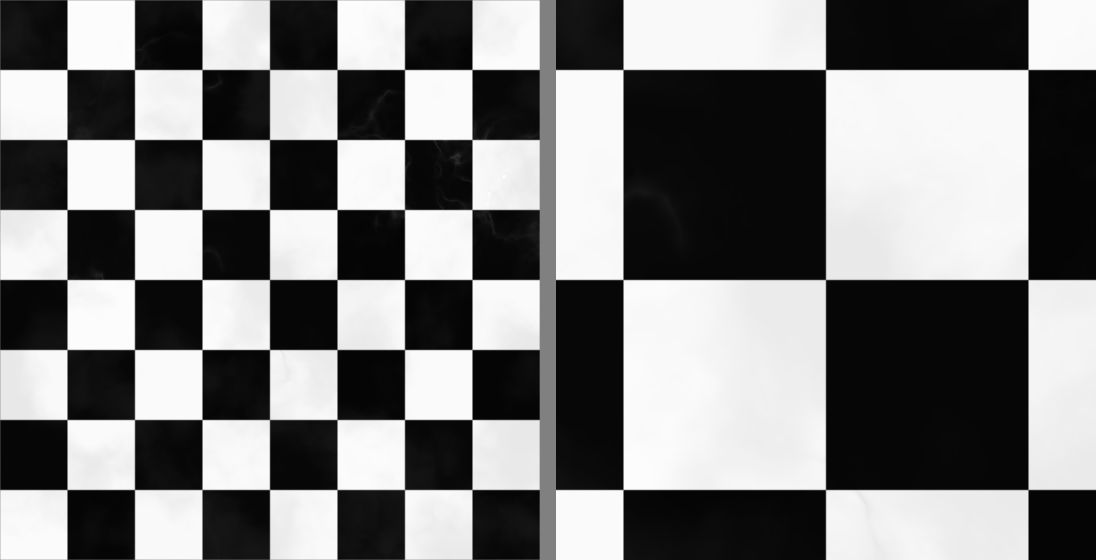
Left, the full canvas; right, a detail of the centre.
A Shadertoy shader for this pattern:

```glsl
const float TILES = 8.0;            // squares across and down
const float EDGE_PIXELS = 0.75;     // half width of the smoothed joint
const float WHITE_BASE = 0.988;
const float BLACK_BASE = 0.018;
const float WHITE_CLOUD = 0.065;    // darkening by soft clouds
const float BLACK_CLOUD = 0.055;    // lightening by soft clouds
const float WHITE_VEIN = 0.20;
const float BLACK_VEIN = 0.15;
const float TONE_SPREAD = 0.012;    // tone change from tile to tile
const float VEIN_SHARPNESS = 110.0;
const float HALO_SHARPNESS = 24.0;
const float CALM_HEIGHT = 0.2;      // height with the fewest veins
const float CALM_VEINS = 0.25;
const float TAU = 6.2831853;

float hash(vec2 cell, float seed) {
    uvec3 h = uvec3(cell, seed) * uvec3(1597u, 3571u, 7919u);
    uint n = h.x ^ (h.y * 2657u) ^ (h.z * 6421u);
    n = (n ^ (n >> 15)) * 73856093u;
    n = (n ^ (n >> 13)) * 19349663u;
    n ^= n >> 16;
    return float(n & 65535u) / 65535.0;
}

// Value noise that wraps after a whole number of cells
float noise(vec2 uv, float period, float seed) {
    vec2 p = uv * period;
    vec2 cell = floor(p);
    vec2 f = p - cell;
    f = f * f * f * (f * (f * 6.0 - 15.0) + 10.0);
    vec2 a = mod(cell, period);
    vec2 b = mod(cell + 1.0, period);
    return mix(mix(hash(a, seed), hash(vec2(b.x, a.y), seed), f.x),
               mix(hash(vec2(a.x, b.y), seed), hash(b, seed), f.x), f.y);
}

float fbm(vec2 uv, float period, float seed) {
    float sum = 0.0;
    float weight = 0.5;
    float total = 0.0;
    for (int i = 0; i < 6; i++) {
        sum += weight * noise(uv, period, seed + float(i));
        total += weight;
        weight *= 0.5;
        period *= 2.0;
    }
    return sum / total;
}

// Polished slab: x = soft clouds, y = cracked veins, z = bright crumbs
vec3 marble(vec2 uv, float seed) {
    vec2 warp = vec2(fbm(uv, 7.0, seed + 10.0), fbm(uv, 7.0, seed + 20.0)) - 0.5;
    vec2 p = uv + 0.08 * warp;
    float clouds = smoothstep(0.44, 0.78, fbm(p, 6.0, seed + 30.0));

    // Veins follow a noise contour, in patches only
    float contour = abs(fbm(p, 3.0, seed + 40.0) - 0.5);
    float patches = smoothstep(0.42, 0.62, fbm(uv, 3.0, seed + 50.0));
    float height = 0.5 - 0.5 * cos(TAU * (uv.y - CALM_HEIGHT));
    patches *= mix(CALM_VEINS, 1.0, height);

    float core = exp(-contour * VEIN_SHARPNESS);
    float halo = exp(-contour * HALO_SHARPNESS);
    float grain = noise(p, 90.0, seed + 60.0);
    float broken = smoothstep(0.25, 0.8, noise(p, 41.0, seed + 61.0));
    float vein = core * mix(0.25, 1.0, broken) + 0.28 * halo * grain;
    float crumbs = halo * smoothstep(0.7, 0.95, grain) * broken;
    return vec3(clouds, vec2(vein, crumbs) * patches);
}

// Signed distance to tile edges, positive in even tiles
vec2 tileWave(vec2 p) {
    return abs(mod(p - 0.5, 2.0) - 1.0) - 0.5;
}

void mainImage(out vec4 fragColor, in vec2 fragCoord) {
    vec2 uv = fragCoord / iResolution.xy;
    vec2 p = uv * TILES;
    float tone = TONE_SPREAD * hash(mod(floor(p), TILES), 5.0);

    // Two slabs of stone
    vec3 pale = marble(uv, 100.0);
    vec3 dark = marble(uv, 300.0);
    float white = WHITE_BASE - tone - WHITE_CLOUD * pale.x
                - WHITE_VEIN * pale.y + 0.12 * pale.z;
    float black = BLACK_BASE + tone + BLACK_CLOUD * dark.x
                + BLACK_VEIN * dark.y - 0.05 * dark.z;

    // Checkerboard with smoothed joints
    vec2 edge = EDGE_PIXELS * TILES / iResolution.xy;
    vec2 side = clamp(tileWave(p) / edge, -1.0, 1.0);
    float checker = 0.5 + 0.5 * side.x * side.y;

    float shade = clamp(mix(black, white, checker), 0.0, 1.0);
    fragColor = vec4(vec3(shade), 1.0);
}
```
